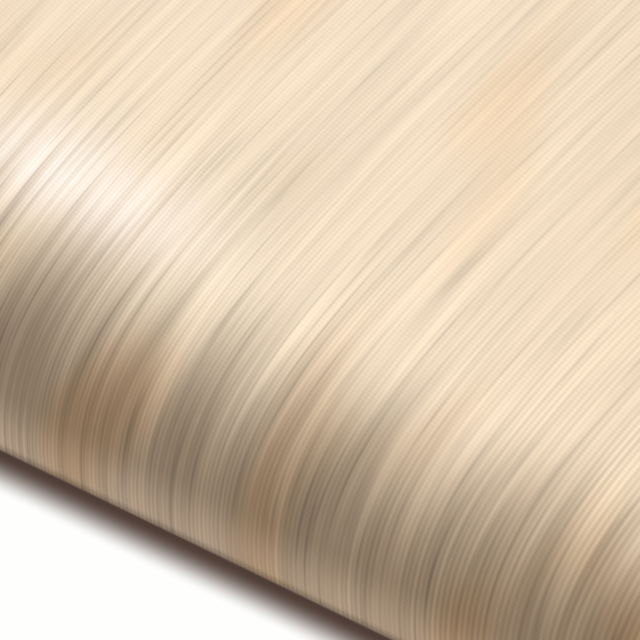
A Shadertoy shader for this texture:

```glsl
// A roll of pale, silky ribbed cloth lying on white, its lower rim casting a shadow.
// Roll coordinates (along the rim, away from the rim) drive the shading profile;
// bent threads, gradient noise streaks and periodic ribs add the fibre.

const vec3 CREAM = vec3(0.950, 0.873, 0.770);
const vec3 TAUPE = vec3(0.550, 0.478, 0.400);
const vec3 RIM_LIGHT = vec3(0.700, 0.615, 0.530);
const vec3 SHADOW = vec3(0.310, 0.245, 0.215);
const vec3 PAPER = vec3(0.995, 0.995, 0.990);
const vec3 SHEEN = vec3(0.045, 0.075, 0.125);
const vec3 PEACH = vec3(0.000, -0.025, -0.050);

const vec2 RIM_START = vec2(0.0, 0.297);
const vec2 RIM_DIR = vec2(0.900, -0.436);
const float SHADOW_WIDTH = 0.064;
const float FLAT_SLANT = 0.38;    // thread slant on the flat top
const float RIM_BEND = 1.05;      // extra slant at the rim
const float BEND_REACH = 0.20;
const float RIB_COUNT = 150.0;
const float RIB_SPREAD = 35.0;    // widens the ribs towards the viewer
const float WEFT_COUNT = 165.0;
const float TAU = 6.2831853;

vec2 hashGradient(vec2 cell) {
    vec3 p = fract(cell.xyx * vec3(0.1031, 0.1030, 0.0973));
    p += dot(p, p.yzx + 33.33);
    float angle = TAU * fract((p.x + p.y) * p.z);
    return vec2(cos(angle), sin(angle));
}

float gradientNoise(vec2 p) {
    vec2 i = floor(p), f = fract(p);
    vec2 w = f * f * f * (f * (f * 6.0 - 15.0) + 10.0);
    vec2 e = vec2(0.0, 1.0);
    float a = dot(hashGradient(i), f);
    float b = dot(hashGradient(i + e.yx), f - e.yx);
    float c = dot(hashGradient(i + e.xy), f - e.xy);
    float d = dot(hashGradient(i + e.yy), f - e.yy);
    return mix(mix(a, b, w.x), mix(c, d, w.x), w.y);
}

// Sine wave that fades out before it becomes finer than the pixel grid.
float softWave(float phase) {
    return sin(TAU * phase) * (1.0 - smoothstep(0.3, 0.6, fwidth(phase)));
}

vec3 clothColor(float along, float away) {
    // Follow each thread as it bends over the roll
    float thread = along - FLAT_SLANT * away
                 - RIM_BEND * BEND_REACH * exp(-away / BEND_REACH);
    float ribIndex = thread * (RIB_COUNT - RIB_SPREAD * thread);

    // Streaks of three widths, long in the thread direction
    float broad = gradientNoise(vec2(thread * 17.0, away * 1.8));
    float medium = gradientNoise(vec2(ribIndex * 0.36 + 7.0, away * 2.6));
    float fine = gradientNoise(vec2(ribIndex * 0.95 + 31.0, away * 4.5));

    // Light falls off around the curve, unevenly from streak to streak
    float bentAway = away + 0.045 * broad + 0.040 * medium;
    vec3 color = mix(TAUPE, CREAM, smoothstep(0.09, 0.43, bentAway));
    color = mix(color, RIM_LIGHT, 0.75 * (1.0 - smoothstep(0.01, 0.09, away)));

    // Silky highlight and warm patches
    vec2 toSheen = vec2(along + 0.06, away - 0.43) / vec2(0.19, 0.075);
    color += SHEEN * exp(-dot(toSheen, toSheen)) * (1.0 + 0.8 * medium);
    float warmth = gradientNoise(vec2(thread * 6.0 + 3.0, away * 3.0));
    color += PEACH * (smoothstep(0.0, 0.5, warmth) + 0.35 * smoothstep(0.3, 1.0, along));

    // Ribs, strongest on the near right, and the faint crossing weft
    float nearness = smoothstep(0.75, 0.05, away);
    float ribDepth = 0.014 + 0.022 * nearness + 0.022 * smoothstep(0.3, 0.9, thread);
    float patchy = 0.85 + 0.7 * gradientNoise(vec2(ribIndex * 0.12, away * 5.0));
    float relief = ribDepth * patchy * softWave(ribIndex);
    relief += 0.008 * softWave(away * WEFT_COUNT + 0.15 * ribIndex);

    float streaks = 0.035 * broad + 0.070 * medium + 0.075 * fine;
    streaks *= 0.75 + 0.45 * nearness;
    float hairline = smoothstep(0.26, 0.50, -fine) * (0.03 + 0.03 * nearness);
    return color * (1.0 + streaks + relief - hairline);
}

void mainImage(out vec4 fragColor, in vec2 fragCoord) {
    vec2 uv = fragCoord / iResolution.xy;
    vec2 fromRim = uv - RIM_START;
    float along = dot(fromRim, RIM_DIR);
    float away = dot(fromRim, vec2(-RIM_DIR.y, RIM_DIR.x));

    // White ground with the soft contact shadow
    float fade = smoothstep(0.004, SHADOW_WIDTH, -away);
    vec3 ground = mix(SHADOW, PAPER, fade);

    // Cloth, darkened where it turns under
    vec3 cloth = clothColor(along, max(away, 0.0));
    cloth *= mix(0.78, 1.0, smoothstep(0.0, 0.012, away));

    float edge = 1.5 / iResolution.y;
    vec3 color = mix(ground, cloth, smoothstep(-edge, edge, away));
    fragColor = vec4(clamp(color, 0.0, 1.0), 1.0);
}
```
